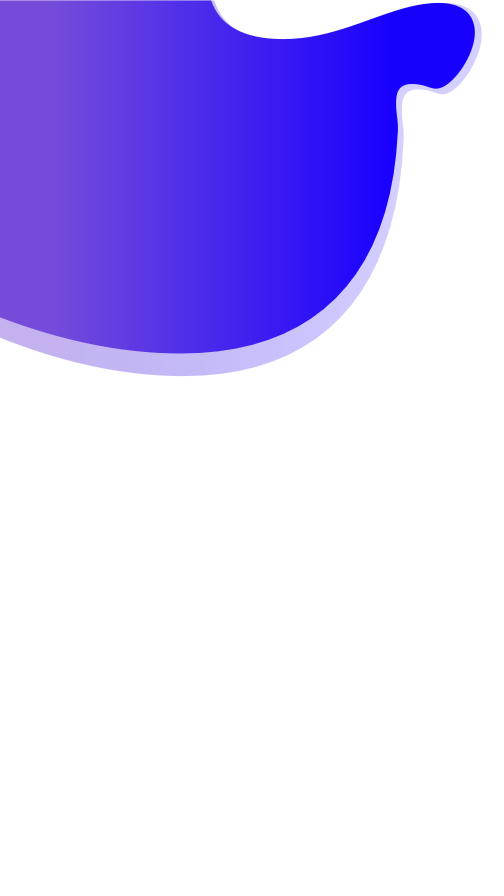
A Shadertoy shader for this background:

```glsl
// Draws a violet-to-blue liquid blob with a pale echo, hanging from the top of a white page.

#define GRID_WIDTH 432.0                 // canvas width in drawing units
#define CURVE_STEPS 20                   // line pieces per curve
#define ECHO_SCALE vec2(1.0145, 1.064)   // stretch of the pale echo from the top left
#define ECHO_ALPHA vec2(0.43, 0.19)      // echo opacity, left and right
#define FADE_RANGE vec2(42.0, 338.0)     // left and right ends of the gradient
#define VIOLET vec3(0.46, 0.30, 0.855)
#define BLUE vec3(0.095, 0.0, 1.0)
#define PAPER vec3(1.0)

// Outline state: sample point, pen position, squared distance, inside sign
struct Outline {
    vec2 point;
    vec2 pen;
    float dist2;
    float side;
};

// Straight piece: updates the nearest distance and the crossing parity
void lineTo(inout Outline o, vec2 end) {
    vec2 edge = end - o.pen;
    vec2 rel = o.point - o.pen;
    float along = clamp(dot(rel, edge) / max(dot(edge, edge), 1e-6), 0.0, 1.0);
    vec2 away = rel - edge * along;
    o.dist2 = min(o.dist2, dot(away, away));
    if ((o.pen.y > o.point.y) != (end.y > o.point.y)
        && rel.x < edge.x * rel.y / edge.y) o.side = -o.side;
    o.pen = end;
}

// Cubic Bezier piece
void curveTo(inout Outline o, vec2 b, vec2 c, vec2 d) {
    vec2 a = o.pen;
    for (int i = 1; i <= CURVE_STEPS; i++) {
        float t = float(i) / float(CURVE_STEPS);
        vec2 ab = mix(a, b, t), bc = mix(b, c, t), cd = mix(c, d, t);
        lineTo(o, mix(mix(ab, bc, t), mix(bc, cd, t), t));
    }
}

// Signed distance to the blob, negative inside; y runs down from the top
float blobDistance(vec2 p) {
    Outline o = Outline(p, vec2(181.0, 0.4), 1e9, 1.0);
    // Upper dip and rounded tip
    curveTo(o, vec2(189.0, 24.0), vec2(212.0, 33.5), vec2(243.0, 33.5));
    curveTo(o, vec2(295.0, 33.5), vec2(335.0, 2.5), vec2(376.0, 2.5));
    curveTo(o, vec2(396.0, 2.5), vec2(407.0, 12.0), vec2(407.0, 28.0));
    curveTo(o, vec2(407.0, 48.0), vec2(387.0, 76.0), vec2(374.0, 76.0));
    // Notch below the tip
    curveTo(o, vec2(368.0, 76.0), vec2(364.0, 72.0), vec2(353.0, 72.0));
    curveTo(o, vec2(342.0, 72.0), vec2(339.5, 79.0), vec2(339.5, 88.0));
    curveTo(o, vec2(339.5, 98.0), vec2(341.5, 104.0), vec2(341.0, 113.0));
    // Large belly
    curveTo(o, vec2(335.0, 241.0), vec2(266.0, 303.0), vec2(155.0, 303.0));
    curveTo(o, vec2(96.0, 303.0), vec2(42.0, 288.0), vec2(0.0, 272.0));
    // Close beyond the left side
    lineTo(o, vec2(-30.0, 261.0));
    lineTo(o, vec2(-30.0, 0.4));
    lineTo(o, vec2(181.0, 0.4));
    return o.side * sqrt(o.dist2);
}

// Antialiased fill, one screen pixel wide
float coverage(float dist, float pixel) {
    return clamp(0.5 - dist / pixel, 0.0, 1.0);
}

void mainImage(out vec4 fragColor, in vec2 fragCoord) {
    float pixel = GRID_WIDTH / iResolution.x;
    vec2 p = vec2(fragCoord.x, iResolution.y - fragCoord.y) * pixel;

    // Horizontal gradient shared by both layers
    float fade = clamp((p.x - FADE_RANGE.x) / (FADE_RANGE.y - FADE_RANGE.x), 0.0, 1.0);
    vec3 ink = mix(VIOLET, BLUE, fade);

    // Pale echo first, solid blob on top
    float echo = coverage(blobDistance(p / ECHO_SCALE), pixel);
    float blob = coverage(blobDistance(p), pixel);
    vec3 color = mix(PAPER, ink, echo * mix(ECHO_ALPHA.x, ECHO_ALPHA.y, fade));
    color = mix(color, ink, blob);

    fragColor = vec4(color, 1.0);
}
```
